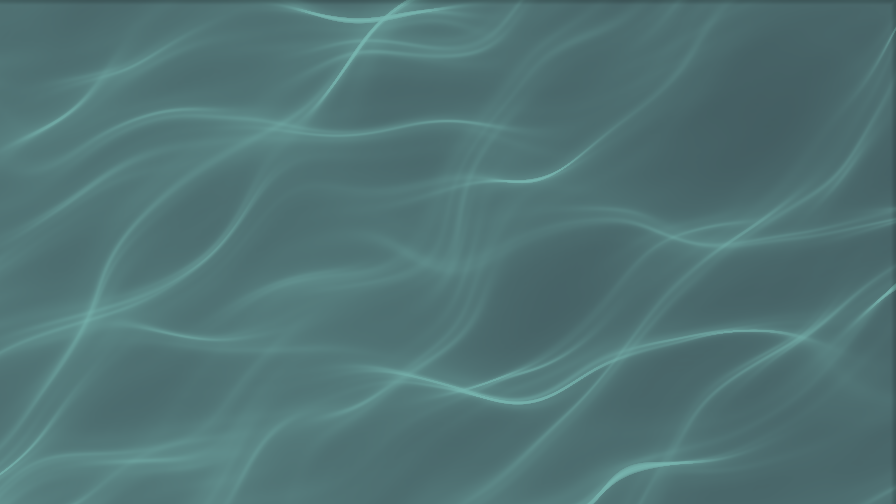
Give the GLSL for this background, as a Shadertoy shader.

```glsl
// Veils of teal light: soft caustics with bright folds and drawn-out wisps.
// Each layer is a sheet of rays shifted by gradient noise; a scan across the
// sheet adds up the rays that land on a point, so folds brighten by themselves.

const vec3  DEEP_TEAL    = vec3(0.222, 0.295, 0.319);
const vec3  GLOW_TEAL    = vec3(0.475, 0.720, 0.695);
const float EXPOSURE     = 0.50;
const int   LAYERS       = 3;
const int   SCAN_STEPS   = 50;
const float SCAN_REACH   = 0.17;             // must exceed the largest shift
const float FOCUS        = 0.0026;           // half width of the light footprint
const float FIRST_ANGLE  = 0.12;             // streak direction of the first layer
const float ANGLE_STEP   = 0.33;
const float SCAN_SKEW    = 1.12;             // angle from streaks to ray shift
const vec2  FOLD_SCALE   = vec2(1.9, 4.1);   // along and across the streaks
const float FOLD_SHIFT   = 0.21;
const vec2  WISP_SCALE   = vec2(3.0, 21.0);
const float WISP_SHIFT   = 0.007;
const float WARP_SCALE   = 2.7;
const float WARP_AMOUNT  = 0.10;
const float EDGE_WIDTH   = 0.012;

vec2 gradientAt(ivec2 cell) {
    uint h = uint(cell.x) * 1597334677u ^ uint(cell.y) * 3812015801u;
    h = (h ^ (h >> 15)) * 2246822519u;
    h = (h ^ (h >> 13)) * 3266489917u;
    h ^= h >> 16;
    vec2 g = vec2(float(h & 65535u), float(h >> 16)) / 32767.5 - 1.0;
    return normalize(g + 1e-4);
}

float gradientNoise(vec2 p) {
    vec2 base = floor(p), f = p - base;
    ivec2 c = ivec2(base);
    vec2 w = f * f * f * (f * (f * 6.0 - 15.0) + 10.0);
    float a = dot(gradientAt(c), f);
    float b = dot(gradientAt(c + ivec2(1, 0)), f - vec2(1.0, 0.0));
    float d = dot(gradientAt(c + ivec2(0, 1)), f - vec2(0.0, 1.0));
    float e = dot(gradientAt(c + ivec2(1, 1)), f - vec2(1.0, 1.0));
    return mix(mix(a, b, w.x), mix(d, e, w.x), w.y);
}

vec2 heading(float angle) {
    return vec2(cos(angle), sin(angle));
}

// Distance a ray starting at p is pushed along the scan direction
float rayShift(vec2 p, vec2 along, float seed) {
    vec2 q = vec2(dot(p, along), dot(p, vec2(-along.y, along.x)));
    return FOLD_SHIFT * gradientNoise(q * FOLD_SCALE + seed)
         + WISP_SHIFT * gradientNoise(q * WISP_SCALE + seed * 1.7);
}

// Ray density at p: the share of each scan segment landing in the footprint
float sheetLight(vec2 p, float angle, float seed) {
    vec2 along = heading(angle);
    vec2 scan = heading(angle + SCAN_SKEW);
    float stepSize = 2.0 * SCAN_REACH / float(SCAN_STEPS);
    float s = -SCAN_REACH;
    float previous = s + rayShift(p + scan * s, along, seed);
    float hits = 0.0;
    for (int i = 0; i < SCAN_STEPS; i++) {
        s += stepSize;
        float landing = s + rayShift(p + scan * s, along, seed);
        float low = min(previous, landing), high = max(previous, landing);
        float overlap = max(min(high, FOCUS) - max(low, -FOCUS), 0.0);
        hits += overlap / max(high - low, 1e-6);
        previous = landing;
    }
    return hits * stepSize / (2.0 * FOCUS);
}

void mainImage(out vec4 fragColor, in vec2 fragCoord) {
    vec2 p = fragCoord / iResolution.y;
    vec2 uv = fragCoord / iResolution.xy;

    // Overlapping sheets, each bent by its own slow warp
    float light = 0.0;
    for (int i = 0; i < LAYERS; i++) {
        float seed = 13.37 + 29.61 * float(i);
        vec2 q = p * WARP_SCALE + seed;
        vec2 bend = vec2(gradientNoise(q), gradientNoise(q + 41.3));
        float angle = FIRST_ANGLE + ANGLE_STEP * float(i);
        light += sheetLight(p + WARP_AMOUNT * bend, angle, seed);
    }
    light /= float(LAYERS);

    // Light fades toward the right and the top
    light *= 1.28 - 0.42 * smoothstep(0.1, 1.0, uv.x) - 0.18 * uv.y;

    // Tone curve, then a thin dim rim at the top and right
    vec3 color = mix(DEEP_TEAL, GLOW_TEAL, 1.0 - exp(-EXPOSURE * light));
    float rimGap = min(1.0 - p.y, iResolution.x / iResolution.y - p.x);
    color *= mix(0.82, 1.0, smoothstep(0.0, EDGE_WIDTH, rimGap));
    fragColor = vec4(color, 1.0);
}
```
